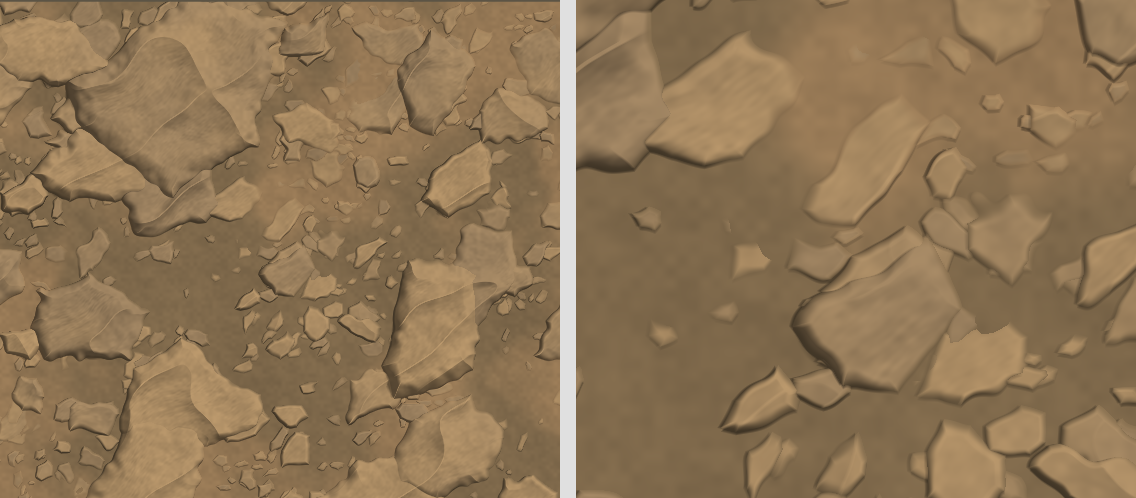
Left: the whole. Right: its middle third, enlarged.
Give the GLSL for this texture, as a Shadertoy shader.

```glsl
// Rocky desert ground: angular tan slabs, stones and pebbles on darker sand.
// Layers of random polygons build a height field, which is then lit from
// the upper right with short shadows falling to the lower left.

const vec3 SAND = vec3(0.490, 0.405, 0.290);
const vec3 DUST = vec3(0.615, 0.490, 0.345);
const vec3 ROCK_WARM = vec3(0.655, 0.535, 0.380);
const vec3 ROCK_GREY = vec3(0.580, 0.480, 0.355);
const vec3 TOP_LINE = vec3(0.36, 0.33, 0.27);
const vec3 LIGHT = vec3(0.45, 0.50, 0.74);   // close to unit length
const int LAYERS = 6;
const float LARGEST = 0.44;        // cell size of the biggest slabs
const float SHRINK = 0.57;         // size ratio between layers
const float COVER = 0.72;          // share of cells that hold a slab
const float THINNING = 0.84;       // cover and relief ratio between layers
const float RELIEF = 0.135;        // rock height relative to its cell
const float BEVEL = 0.11;          // width of the rounded rim
const float GRAIN = 0.008;         // height of the fine strata
const float LUMPS = 0.013;         // height of the broad ridges
const float AMBIENT = 0.52;
const float SHADOW_REACH = 0.04;
const float SHADOW_SLOPE = 0.95;
const float SHADOW_DEPTH = 0.80;
const int SHADOW_STEPS = 7;
const float EPS = 0.0025;

float hash(vec2 p) {
    return fract(sin(dot(p, vec2(127.1, 311.7))) * 43758.5453);
}

float noise(vec2 p) {
    vec2 i = floor(p), f = fract(p);
    f = f * f * (3.0 - 2.0 * f);
    return mix(mix(hash(i), hash(i + vec2(1, 0)), f.x),
               mix(hash(i + vec2(0, 1)), hash(i + vec2(1, 1)), f.x), f.y);
}

float fbm(vec2 p) {
    float sum = 0.0, amp = 0.5;
    for (int i = 0; i < 4; i++) {
        sum += amp * noise(p);
        p = mat2(1.6, 1.2, -1.2, 1.6) * p + 7.3;
        amp *= 0.5;
    }
    return sum;
}

mat2 rotation(float a) {
    return mat2(cos(a), sin(a), -sin(a), cos(a));
}

// Signed distance to an irregular six-sided stone, stretched along one axis
float stone(vec2 q, vec2 id) {
    q = rotation(-0.45 + 1.5 * (hash(id + 3.1) - 0.5)) * q;
    q.y *= 1.2 + 0.6 * hash(id + 5.7);
    float radius = 0.36 + 0.24 * hash(id + 8.3);
    float d = -1.0;
    for (int i = 0; i < 6; i++) {
        float k = float(i);
        float a = (k + 0.7 * hash(id + k * 1.7)) * 1.0472;
        float side = radius * (0.66 + 0.34 * hash(id + k * 2.3 + 11.0));
        d = max(d, dot(q, vec2(cos(a), sin(a))) - side);
    }
    return d;
}

// x: height, y: rock mask, z: tone of the rock
vec3 terrain(vec2 p) {
    vec2 warp = vec2(noise(p * 13.0), noise(p * 13.0 + 37.0)) - 0.5;
    vec2 ragged = vec2(noise(p * 50.0), noise(p * 50.0 + 19.0)) - 0.5;
    vec2 w = p + 0.035 * warp + 0.012 * ragged;
    float ground = 0.014 * noise(p * 7.0) + 0.0015 * noise(p * 45.0);

    // Strata run up to the right; ridges break the tops into ledges
    vec2 s = rotation(-0.6) * (p + 0.03 * warp);
    float strata = GRAIN * fbm(s * vec2(14.0, 28.0));
    float ridge = 1.0 - abs(2.0 * noise(s * vec2(8.0, 15.0) + 3.0) - 1.0);
    float surface = strata + LUMPS * (ridge * ridge - 0.5);

    vec3 best = vec3(ground, 0.0, 0.5);
    float size = LARGEST, thin = 1.0;
    for (int i = 0; i < LAYERS; i++) {
        vec2 g = w / size + 17.3 * float(i) + 4.6;
        vec2 base = floor(g - 0.5);
        for (int k = 0; k < 4; k++) {
            vec2 cell = base + vec2(k % 2, k / 2);
            vec2 id = cell + 31.0 * float(i);
            // Small stones gather in clusters
            float cluster = smoothstep(0.25, 0.75, noise(cell * size * 5.0));
            float cover = COVER * thin * (i < 2 ? 1.0 : 0.25 + 0.9 * cluster);
            if (hash(id) > cover) continue;
            vec2 jitter = vec2(hash(id + 1.3), hash(id + 2.9)) - 0.5;
            vec2 q = g - cell - 0.5 - 0.5 * jitter;
            if (dot(q, q) > 0.6) continue;
            float d = stone(q, id);
            if (d > 0.0) continue;
            // Tops tilt to the light; many stones lie half buried
            float rim = 1.0 - pow(1.0 - min(-d / BEVEL, 1.0), 2.0);
            float top = max(0.50 - 0.65 * dot(q, LIGHT.xy), 0.12);
            float rise = RELIEF * thin * mix(0.35, 1.1, hash(id + 4.7));
            float h = ground + rim * (size * rise * top + surface * min(size * 6.0, 1.0));
            float mask = smoothstep(0.0, 0.007, -d * size);
            if (h > best.x) best = vec3(h, mask, hash(id + 6.1));
        }
        size *= SHRINK;
        thin *= THINNING;
    }
    return best;
}

void mainImage(out vec4 fragColor, in vec2 fragCoord) {
    vec2 p = fragCoord / iResolution.y;
    vec3 here = terrain(p);

    // Slope lighting and a short march toward the light
    vec2 slope = vec2(terrain(p + vec2(EPS, 0)).x, terrain(p + vec2(0, EPS)).x) - here.x;
    vec3 normal = normalize(vec3(-slope / EPS, 1.0));
    float lit = clamp(dot(normal, LIGHT) / LIGHT.z, 0.0, 1.18);
    float shadow = 0.0;
    for (int i = 1; i <= SHADOW_STEPS; i++) {
        float t = SHADOW_REACH * pow(float(i) / float(SHADOW_STEPS), 1.6);
        float over = terrain(p + normalize(LIGHT.xy) * t).x - here.x - t * SHADOW_SLOPE;
        shadow = max(shadow, smoothstep(0.0, 0.008, over));
    }

    // Sand with dusty patches, rocks with mottled tone
    float patches = smoothstep(0.36, 0.62, fbm(p * 5.0 + 2.0));
    vec3 sand = mix(SAND, DUST, 0.85 * patches);
    float tone = mix(here.z, fbm(p * 12.0 + 9.0), 0.5);
    vec3 rock = mix(ROCK_GREY, ROCK_WARM, smoothstep(0.2, 0.7, tone));
    vec3 color = mix(sand, rock, here.y);
    color *= 0.965 + 0.07 * noise(p * 130.0);
    color *= AMBIENT + (1.0 - AMBIENT) * lit * (1.0 - SHADOW_DEPTH * shadow);

    // Thin dark border along the top
    color = mix(color, TOP_LINE, smoothstep(0.995, 0.998, p.y));
    fragColor = vec4(color, 1.0);
}
```
